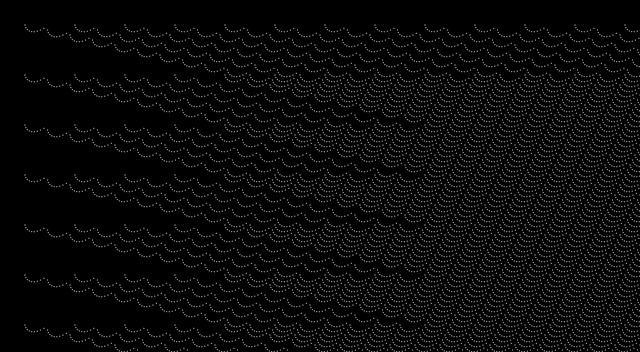
Give the GLSL for this pattern, as a Shadertoy shader.

```glsl
const float CANVAS_WIDTH = 640.0;        // layout units across the canvas
const float SPACING = 50.0;              // distance between chain sources
const vec2 FIRST_SOURCE = vec2(25.0);    // from the upper left corner
const vec2 STRIDE = vec2(22.5, 5.0);     // offset from one cup to the next
const int CUPS = 20;                     // chains realign with the grid after this
const int DOTS = 9;
const float CUP_DEPTH = 25.0;
const float CUP_TILT = 1.0;
const float DOT_RADIUS = 0.56;
const vec3 BACKGROUND = vec3(0.0);
const vec3 DOT_COLOR = vec3(1.0);

// Dot position along one cup: a steep drop, then a widening rise
vec2 cupPoint(float u) {
    return vec2(STRIDE.x * u * sqrt(u), CUP_DEPTH * u * (1.0 - u) + CUP_TILT * u);
}

// Distance to the nearest source, none left of or above the first
float sourceDistance(vec2 p) {
    vec2 cell = max(floor(p / SPACING + 0.5), 0.0);
    return length(p - cell * SPACING);
}

void mainImage(out vec4 fragColor, in vec2 fragCoord) {
    float pixel = CANVAS_WIDTH / iResolution.x;
    vec2 p = vec2(fragCoord.x, iResolution.y - fragCoord.y) * pixel - FIRST_SOURCE;

    // Every chain steps down and to the right, cup by cup
    float nearest = SPACING;
    for (int i = 0; i < DOTS; i++) {
        vec2 q = p - cupPoint(float(i) / float(DOTS));
        for (int k = 0; k < CUPS; k++) {
            nearest = min(nearest, sourceDistance(q - float(k) * STRIDE));
        }
    }

    // Soft edge, dimmed where a dot is smaller than a pixel
    float soft = 0.75 * pixel;
    float dotMask = 1.0 - smoothstep(max(DOT_RADIUS - soft, 0.0), DOT_RADIUS + soft, nearest);
    dotMask *= min(1.0, DOT_RADIUS / pixel);
    fragColor = vec4(mix(BACKGROUND, DOT_COLOR, dotMask), 1.0);
}
```
